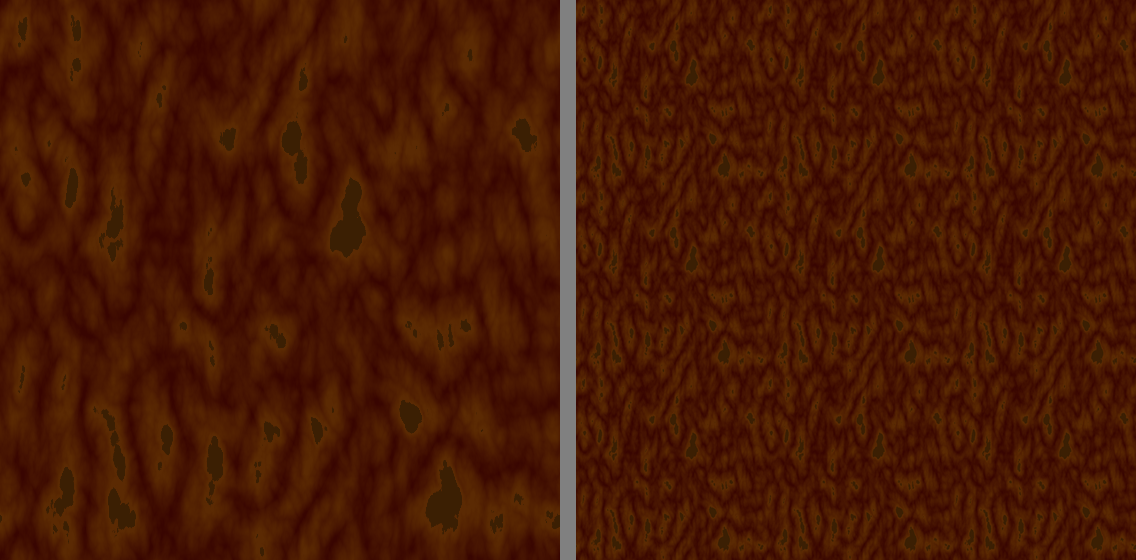
Left: one tile. Right: repeated 3 by 3.
Give the GLSL for this texture, as a Shadertoy shader.

```glsl
const vec3 CREASE_COLOR = vec3(0.220, 0.020, 0.004);
const vec3 GRAIN_COLOR = vec3(0.355, 0.163, 0.010);
const vec3 KNOT_COLOR = vec3(0.230, 0.120, 0.010);
const vec2 BASE_CELLS = vec2(12.0, 6.0);   // whole cells across the tile
const vec2 WARP_CELLS = vec2(5.0, 3.0);
const vec2 WARP_AMOUNT = vec2(0.022, 0.030);
const int OCTAVES = 6;
const float GAIN = 0.46;
const float DARK_LEVEL = 0.075;
const float BRIGHT_LEVEL = 0.575;
const float KNOT_LEVEL = 0.625;
const float KNOT_SOFTNESS = 0.008;
const float TAU = 6.2831853;

// Integer hash of a lattice corner, from 0 to 1
float hash(vec2 cell, int seed) {
    uint h = uint(cell.x) * 1597334677u ^ uint(cell.y) * 3812015801u;
    h ^= uint(seed) * 2654435769u;
    h = (h ^ (h >> 16)) * 2146121005u;
    h = (h ^ (h >> 15)) * 2221713035u;
    h ^= h >> 16;
    return float(h & 65535u) / 65536.0;
}

// Slope contribution of one corner, wrapped to the tile
float corner(vec2 cell, vec2 offset, vec2 period, int seed) {
    float angle = TAU * hash(mod(cell, period), seed);
    return dot(vec2(cos(angle), sin(angle)), offset);
}

// Gradient noise that repeats after a whole period
float noise(vec2 p, vec2 period, int seed) {
    vec2 cell = floor(p);
    vec2 f = p - cell;
    vec2 w = f * f * f * (f * (f * 6.0 - 15.0) + 10.0);
    vec2 X = vec2(1.0, 0.0);
    vec2 Y = vec2(0.0, 1.0);
    float low = mix(corner(cell, f, period, seed),
                    corner(cell + X, f - X, period, seed), w.x);
    float high = mix(corner(cell + Y, f - Y, period, seed),
                     corner(cell + X + Y, f - X - Y, period, seed), w.x);
    return mix(low, high, w.y);
}

// Folded octaves: creases form wherever the noise crosses zero
float turbulence(vec2 uv) {
    float sum = 0.0;
    float amplitude = 1.0;
    vec2 cells = BASE_CELLS;
    for (int i = 0; i < OCTAVES; i++) {
        vec2 shift = vec2(0.37, 0.61) * float(i);
        sum += amplitude * abs(noise(uv * cells + shift, cells, i + 1));
        amplitude *= GAIN;
        cells *= 2.0;
    }
    return sum;
}

void mainImage(out vec4 fragColor, in vec2 fragCoord) {
    vec2 uv = fragCoord / iResolution.xy;

    // Bend the grain gently
    vec2 bend = vec2(noise(uv * WARP_CELLS, WARP_CELLS, 21),
                     noise(uv * WARP_CELLS, WARP_CELLS, 22));
    float level = turbulence(uv + WARP_AMOUNT * bend);

    // Creases to bright grain
    float tone = clamp((level - DARK_LEVEL) / (BRIGHT_LEVEL - DARK_LEVEL), 0.0, 1.0);
    vec3 color = mix(CREASE_COLOR, GRAIN_COLOR, tone);

    // Olive knots on the highest peaks
    float knot = smoothstep(KNOT_LEVEL - KNOT_SOFTNESS, KNOT_LEVEL + KNOT_SOFTNESS, level);
    color = mix(color, KNOT_COLOR, knot);

    fragColor = vec4(color, 1.0);
}
```
